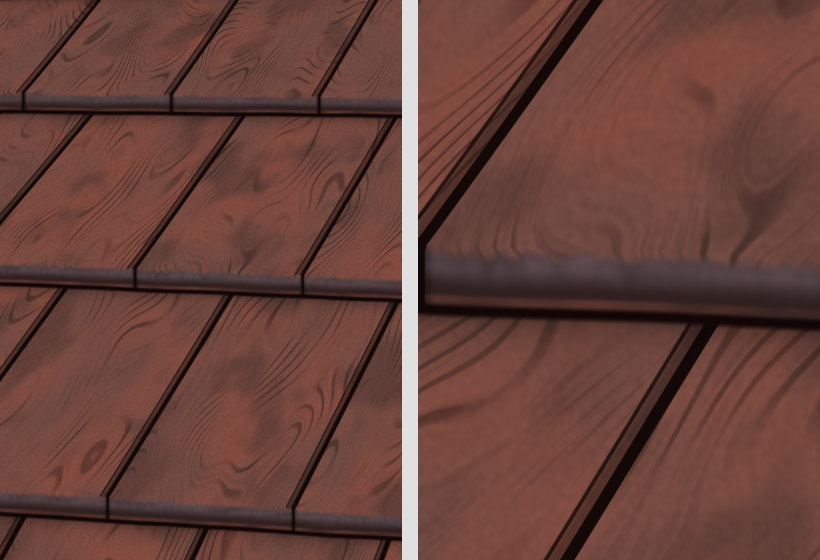
Left: the whole. Right: its middle third, enlarged.
A WebGL 2 fragment shader for this texture:

```glsl
#version 300 es
precision highp float;
// Half-bonded clay roof tiles seen in perspective: slanted slabs with wood grain.
// Each course follows quadratics in its index; its tiles end in a dark rounded nose.
// Gradient noise supplies kiln smudges, engraved grain and worn streaks.
uniform vec2 u_resolution;
out vec4 fragColor;

// Course layout, in canvas heights: constant, linear and quadratic terms of the row.
const vec3 EDGE_Y = vec3(0.198, 0.2552, 0.0521);
const vec3 EDGE_SLOPE = vec3(0.011, 0.038, -0.006);
// Components: first joint at top, tile width at top, first joint at nose, width at nose.
const vec4 JOINT_BASE = vec4(0.186, 0.251, 0.042, 0.264);
const vec4 JOINT_LINEAR = vec4(-0.004, 0.017, -0.109, 0.0365);
const vec4 JOINT_CURVE = vec4(-0.0143, 0.0026, 0.0091, -0.0013);
const float NOSE_HEIGHT = 0.033;
const float NOSE_GROWTH = 0.005;
const float JOINT_HALF = 0.0034;
const float GROOVE_OFFSET = -0.0125;
const float GROOVE_HALF = 0.0013;
const float GRAIN_LINES = 15.0;

const vec3 CLAY = vec3(0.445, 0.292, 0.260);
const vec3 RED_CLAY = vec3(0.520, 0.298, 0.250);
const vec3 SMUDGE = vec3(0.365, 0.240, 0.215);
const vec3 SLATE = vec3(0.315, 0.250, 0.262);
const vec3 UNDERSIDE = vec3(0.190, 0.125, 0.125);
const vec3 RIM = vec3(0.350, 0.205, 0.175);
const vec3 GAP = vec3(0.065, 0.022, 0.020);

vec2 hash2(vec2 p) {
    vec3 q = fract(p.xyx * vec3(0.1031, 0.1030, 0.0973));
    q += dot(q, q.yzx + 33.33);
    return fract((q.xx + q.yz) * q.zy);
}

float gradientDot(vec2 cell, vec2 offset) {
    return dot(hash2(cell) * 2.0 - 1.0, offset);
}

float noise(vec2 p) {
    vec2 i = floor(p), f = p - i;
    vec2 w = f * f * f * (f * (f * 6.0 - 15.0) + 10.0);
    vec2 e = vec2(1.0, 0.0);
    float low = mix(gradientDot(i, f), gradientDot(i + e, f - e), w.x);
    float high = mix(gradientDot(i + e.yx, f - e.yx), gradientDot(i + 1.0, f - 1.0), w.x);
    return 1.6 * mix(low, high, w.y);
}

float fbm(vec2 p) {
    return noise(p) + 0.5 * noise(p * 2.1 + 17.3) + 0.25 * noise(p * 4.3 + 41.7);
}

// Height of the lower edge of a course, measured down from the canvas top.
float courseEdge(float row, float x) {
    vec3 powers = vec3(1.0, row, row * row);
    float wobble = 0.0012 * noise(vec2(x * 9.0, row * 5.3));
    return dot(EDGE_Y, powers) + dot(EDGE_SLOPE, powers) * x + wobble;
}

// Antialiased band of the given half width.
float band(float d, float halfWidth, float px) {
    return 1.0 - smoothstep(halfWidth - px, halfWidth + px, abs(d));
}

vec3 slabColor(vec2 tileUV, vec2 id, vec2 p) {
    vec2 seed = hash2(id + 7.0) * 60.0;
    float redness = 0.36 + 0.10 * id.y + 0.5 * (hash2(id + 23.0).x - 0.5);
    float patches = fbm(tileUV * vec2(2.2, 2.0) + seed);
    vec3 color = mix(CLAY, RED_CLAY, clamp(redness + 0.9 * patches, 0.0, 1.0));
    float smoke = fbm(tileUV * vec2(2.6, 2.4) + seed.yx + 9.0);
    color = mix(color, SMUDGE, 0.85 * smoothstep(0.0, 0.7, smoke));

    // Engraved grain: contours of a warped field, broken up along their length.
    float warp = noise(tileUV * vec2(3.0, 1.7) + seed);
    float field = GRAIN_LINES * tileUV.x + 5.5 * warp + 1.5 * tileUV.y;
    float contour = smoothstep(0.45, 1.0, sin(6.2832 * field));
    float presence = smoothstep(-0.12, 0.40, noise(tileUV * vec2(5.0, 2.6) + seed + 31.0));
    float stroke = noise(vec2(field * 2.3, tileUV.y * 5.0) + seed);
    color *= 1.0 - 0.27 * contour * presence - 0.10 * smoothstep(0.05, 0.5, stroke);
    color *= 1.0 + 0.07 * stroke + 0.05 * noise(p * 190.0);
    return color;
}

vec3 noseColor(float n, vec2 p, vec3 slab) {
    float streak = noise(vec2(p.x * 130.0, n * 1.5 + p.y * 8.0));
    float wear = fbm(vec2(p.x * 16.0, p.y * 45.0));
    vec3 slate = SLATE * (1.0 + 0.16 * wear + 0.10 * streak);
    vec3 color = mix(slab, slate, smoothstep(0.0, 0.24, n + 0.10 * streak));
    color = mix(color, UNDERSIDE, smoothstep(0.32, 0.72, n + 0.06 * wear));
    color = mix(color, RIM, smoothstep(0.75, 0.84, n) * (0.65 + 0.5 * wear));
    return mix(color, GAP, smoothstep(0.89, 1.0, n));
}

void main() {
    float px = 1.0 / u_resolution.y;
    vec2 p = gl_FragCoord.xy * px;
    float down = 1.0 - p.y;

    // Find the course that covers this point.
    float row = 0.0;
    for (int i = 0; i < 4; i++) row += step(courseEdge(row, p.x), down);
    float top = courseEdge(row - 1.0, p.x);
    float bottom = courseEdge(row, p.x);
    float noseHeight = NOSE_HEIGHT + NOSE_GROWTH * row;
    float nose = (down - bottom) / noseHeight + 1.0;
    float along = (down - top) / (bottom - noseHeight - top);

    // Joints slant across the slab and run straight down over the nose.
    vec4 joint = JOINT_BASE + JOINT_LINEAR * row + JOINT_CURVE * row * row;
    vec2 lane = mix(joint.xy, joint.zw, clamp(along, 0.0, 1.0));
    float across = (p.x - lane.x) / lane.y;
    float jointX = (across - floor(across + 0.5)) * lane.y;
    vec3 color = slabColor(vec2(fract(across), along), vec2(floor(across), row), p);
    float onNose = smoothstep(-0.05, 0.15, nose);

    // Side lip: a thin groove, a lit ridge and the deep gap.
    float groove = band(jointX - GROOVE_OFFSET, GROOVE_HALF, px);
    color *= 1.0 - 0.35 * band(jointX + 0.006, 0.006, 0.004) * (1.0 - onNose);
    color = mix(color, GAP, 0.75 * groove * (1.0 - onNose));
    color = mix(color, noseColor(nose, p, color), step(0.0, nose));
    color *= 1.0 - 0.35 * onNose * band(jointX, 0.005, 0.004);
    float gapHalf = mix(JOINT_HALF + 0.0004 * row, 0.0021, onNose);
    color = mix(color, GAP, 0.96 * band(jointX, gapHalf, px));

    // Shadow cast by the nose of the course above.
    float below = down - top;
    color *= 1.0 - 0.45 * exp(-below / 0.011);
    color = mix(color, GAP, 1.0 - smoothstep(0.002, 0.006 + px, below));
    fragColor = vec4(color, 1.0);
}
```
